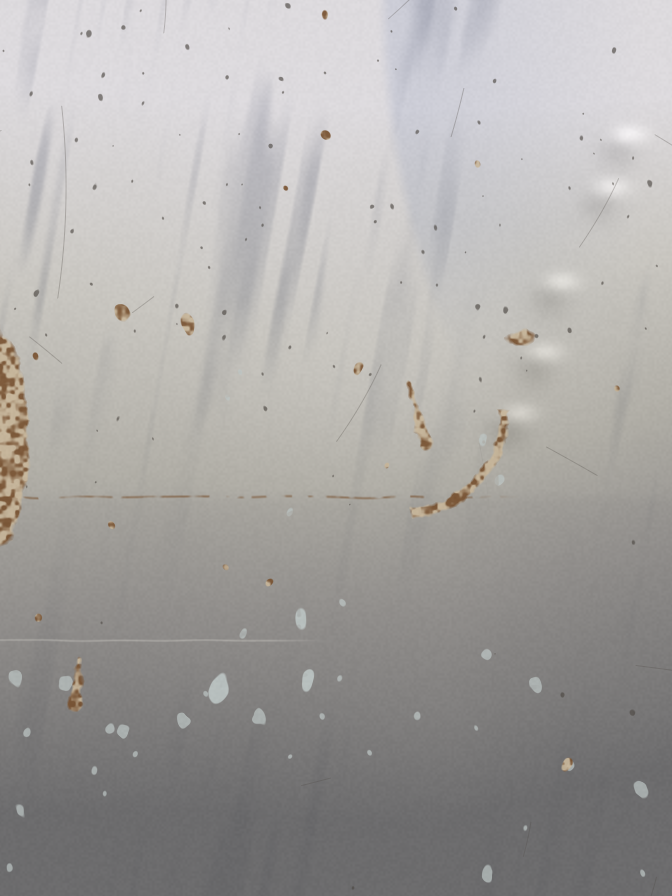
Reproduce this texture procedurally as a Shadertoy shader.

```glsl
// Weathered painted sheet metal: grey sheen, streaks, scratches, chips and rust.

const vec3 SHEEN = vec3(0.865, 0.855, 0.868);
const vec3 PALE = vec3(0.785, 0.775, 0.752);
const vec3 MIDDLE = vec3(0.69, 0.68, 0.65);
const vec3 SHADE = vec3(0.565, 0.555, 0.545);
const vec3 DARK = vec3(0.425, 0.423, 0.428);
const vec3 CHIP = vec3(0.74, 0.775, 0.77);
const vec3 SPECK = vec3(0.30, 0.28, 0.26);
const vec3 RUST = vec3(0.47, 0.32, 0.19);
const vec3 CRUST = vec3(0.78, 0.71, 0.60);
const float SEAM_HEIGHT = 0.445;
const float GRAIN = 0.022;
const float STREAK_DEPTH = 0.15;

vec3 hash3(vec2 p) {
  vec3 q = fract(p.xyx * vec3(0.1031, 0.1030, 0.0973));
  q += dot(q, q.yxz + 33.33);
  return fract((q.xxy + q.yzz) * q.zyx);
}

float noise(vec2 p) {
  vec2 i = floor(p), f = fract(p), e = vec2(0, 1);
  f = f * f * (3.0 - 2.0 * f);
  return mix(mix(hash3(i).x, hash3(i + e.yx).x, f.x),
             mix(hash3(i + e).x, hash3(i + e.yy).x, f.x), f.y);
}

float fbm(vec2 p) {
  float sum = 0.0, amp = 0.55;
  for (int i = 0; i < 3; i++) {
    sum += amp * noise(p);
    p = mat2(1.6, 1.2, -1.2, 1.6) * p + 7.3;
    amp *= 0.5;
  }
  return sum;
}

float segment(vec2 p, vec2 a, vec2 b) {
  vec2 pa = p - a, ba = b - a;
  return length(pa - ba * clamp(dot(pa, ba) / dot(ba, ba), 0.0, 1.0));
}

float bell(vec2 d) { return exp(-dot(d, d)); }
float ramp(float a, float b, float x) { return clamp((x - a) / (b - a), 0.0, 1.0); }

// Ragged ellipses, one chance per cell, crowded inside zone (centre, radius).
float blots(vec2 p, float cells, float density, vec2 radii, float aspect, vec4 zone, float seed) {
  vec2 g = p * cells, id = floor(g);
  float cover = 0.0, soft = 0.8 * cells / iResolution.y;
  float ragged = 1.0 + 0.6 * (noise(g * 6.0 + seed) - 0.5);
  for (int k = 0; k < 9; k++) {
    vec2 cell = id + vec2(k % 3 - 1, k / 3 - 1);
    vec3 r = hash3(cell + seed), s = hash3(cell + seed + 51.7);
    vec2 centre = cell + 0.15 + 0.7 * r.xy, d = g - centre;
    float chance = density * bell((centre / cells - zone.xy) / zone.zw);
    d.x += d.y * (s.y - 0.5) * 0.5;
    d.y /= mix(1.0, aspect, s.z);
    float edge = length(d) - mix(radii.x, radii.y, s.x * s.x) * ragged;
    cover = max(cover, step(r.z, chance) * (1.0 - smoothstep(-soft, soft, edge)));
  }
  return cover;
}

// Thin, slightly bent marks leaning by a random slope.
float scratches(vec2 p, float cells, float density, vec2 along, float spread, float seed) {
  vec2 g = p * cells, id = floor(g);
  float cover = 0.0, width = 0.0011 * cells;
  for (int k = 0; k < 9; k++) {
    vec2 cell = id + vec2(k % 3 - 1, k / 3 - 1);
    vec3 r = hash3(cell + seed), s = hash3(cell + seed + 19.1);
    vec2 dir = normalize(along + spread * (s.xy - 0.5)) * mix(0.12, 0.65, s.z);
    vec2 d = g - cell - r.xy;
    d.x += 0.12 * d.y * d.y;
    cover = max(cover, step(r.z, density) * ramp(width, 0.0, segment(d, -dir, dir)));
  }
  return cover;
}

vec3 sheetTone(vec2 p) {
  float h = p.y - 0.02 + 0.07 * (fbm(p * 3.0) - 0.5);
  h += 0.07 * bell((p - vec2(0.40, 0.58)) / vec2(0.22, 0.16));
  h -= 0.06 * ramp(0.5, 0.75, p.x) * ramp(0.95, 0.5, p.y);
  h -= 0.025 * ramp(0.453, 0.437, p.y) * ramp(0.2, 0.44, p.y);
  vec3 c = mix(DARK, SHADE, ramp(0.07, 0.29, h));
  c = mix(c, MIDDLE, ramp(0.29, 0.47, h));
  c = mix(c, PALE, ramp(0.47, 0.66, h));
  c = mix(c, SHEEN, ramp(0.66, 0.87, h));
  // Cool panel behind a curved edge.
  float panel = smoothstep(-0.006, 0.012, p.x - 0.425 - 0.5 * (1.0 - p.y) * (1.0 - p.y));
  panel *= ramp(0.72, 0.46, p.x) * ramp(0.58, 0.75, p.y);
  return c * mix(vec3(1), vec3(0.925, 0.94, 0.97), panel);
}

float rustDistance(vec2 p) {
  float border = length((p - vec2(-0.008, 0.51)) / vec2(1, 3.1)) - 0.04;
  float arc = abs(length(p - vec2(0.455, 0.535)) - 0.107) - 0.005;
  arc = max(arc, segment(p, vec2(0.48, 0.435), vec2(0.56, 0.52)) - 0.022);
  float tear = segment(p, vec2(0.457, 0.572), vec2(0.475, 0.505)) - 0.006 * ramp(0.58, 0.51, p.y);
  float drip = segment(p, vec2(0.088, 0.265), vec2(0.083, 0.215)) - 0.008 * ramp(0.27, 0.215, p.y);
  float scab = length((p - vec2(0.58, 0.622)) / vec2(1.5, 1)) - 0.009;
  return min(min(min(border, arc), min(tear, drip)), scab);
}

void mainImage(out vec4 fragColor, in vec2 fragCoord) {
  vec2 p = fragCoord / iResolution.y;
  vec3 color = sheetTone(p);
  float upper = smoothstep(0.4, 0.7, p.y);
  // Slanted rain streaks.
  vec2 lane = vec2(p.x - 0.17 * p.y, p.y);
  float streak = smoothstep(0.52, 0.9, noise(lane * vec2(75, 5))) * smoothstep(0.4, 0.65, fbm(lane * vec2(9, 4)));
  color *= 1.0 - STREAK_DEPTH * streak * mix(0.25, 1.0, upper) * vec3(1, 0.95, 0.8);
  // Dents: a glint beside a soft shadow.
  for (int i = 0; i < 5; i++) {
    vec2 d = p - mix(vec2(0.57, 0.54), vec2(0.71, 0.86), float(i) / 4.0) - 0.03 * (hash3(vec2(i, 4)).xy - 0.5);
    color += 0.13 * bell(d / vec2(0.02, 0.011)) - 0.07 * bell((d + vec2(0.012, 0.018)) / 0.022);
  }
  // Scratches and specks.
  color = mix(color, SPECK, 0.3 * upper * scratches(p, 5.0, 0.3, vec2(0.12, 1), 0.6, 3.0));
  color = mix(color, SPECK, 0.28 * scratches(p, 13.0, 0.12, vec2(0.1, 0.6), 1.6, 17.0));
  color = mix(color, SPECK, 0.65 * blots(p, 42.0, 0.2, vec2(0.03, 0.12), 1.6, vec4(0.32, 0.76, 0.5, 0.36), 41.0));
  // Rusty dotted seam and pale line.
  float y = p.y + 0.003 * (noise(p * 22.0) - 0.5);
  float seam = ramp(0.0022, 0.0, abs(y - SEAM_HEIGHT)) * ramp(0.58, 0.5, p.x);
  color = mix(color, RUST, 0.6 * seam * smoothstep(0.4, 0.7, noise(p * vec2(130, 60))));
  color = mix(color, PALE, 0.45 * ramp(0.0018, 0.0, abs(y - 0.285)) * ramp(0.36, 0.3, p.x));
  // Paint chips, some worn through.
  float chips = blots(p, 14.0, 0.42, vec2(0.09, 0.21), 2.1, vec4(0.32, 0.29, 0.14, 0.14), 8.0);
  chips = max(chips, 0.8 * blots(p, 23.0, 0.24, vec2(0.05, 0.18), 1.7, vec4(0.36, 0.2, 0.5, 0.24), 63.0));
  float worn = smoothstep(0.62, 0.8, noise(p * 150.0)) * ramp(0.2, 0.5, p.y);
  color = mix(color, CHIP, chips * (0.9 - 0.6 * worn));
  // Grainy rust.
  float rust = ramp(0.0015, -0.0015, rustDistance(p) + 0.009 * (fbm(p * 75.0) - 0.5));
  rust = max(rust, blots(p, 18.0, 0.1, vec2(0.05, 0.16), 1.5, vec4(0.36, 0.5, 0.5, 0.4), 90.0));
  float grit = mix(noise(p * 95.0), noise(p * 210.0), 0.6);
  color = mix(color, mix(RUST, CRUST, smoothstep(0.3, 0.68, grit)), 0.92 * rust);
  color += GRAIN * (noise(p * 380.0) - 0.5);
  fragColor = vec4(clamp(color, 0.0, 1.0), 1);
}
```
